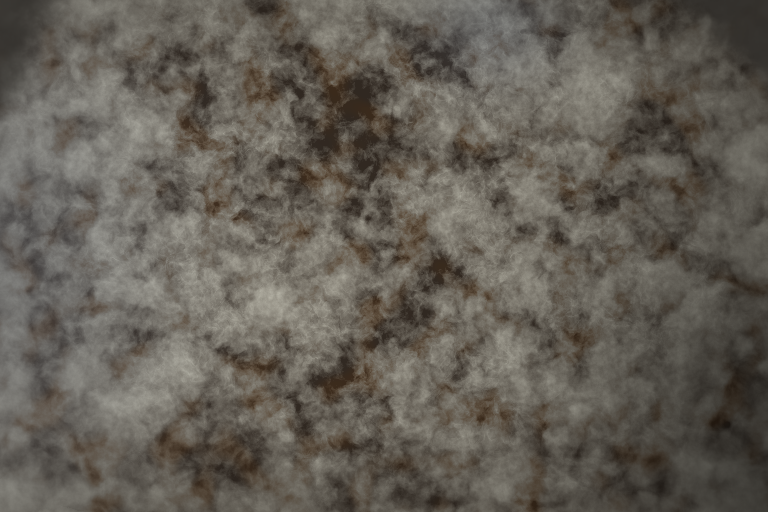
This texture is drawn by a WebGL 2 fragment shader. Its source:

```glsl
#version 300 es
precision highp float;
// Woolly grey mould tufts and fine threads over a dark brown crumbly substrate.

uniform vec2 u_resolution;
out vec4 fragColor;

const vec3 SOIL = vec3(0.165, 0.135, 0.11);
const vec3 WOOL = vec3(0.615, 0.605, 0.56);
const vec3 RUST = vec3(0.04, 0.008, -0.022);
const vec3 COOL = vec3(-0.02, -0.004, 0.025);
const vec3 WALL = vec3(0.20, 0.19, 0.175);

vec2 hash2(vec2 cell) {
    vec2 k = vec2(dot(cell, vec2(127.1, 311.7)), dot(cell, vec2(269.5, 183.3)));
    return fract(sin(k) * 43758.5);
}

float gradientDot(vec2 cell, vec2 offset) {
    float angle = 6.2832 * hash2(cell).x;
    return dot(vec2(cos(angle), sin(angle)), offset);
}

float gradientNoise(vec2 p) {
    vec2 i = floor(p), f = fract(p);
    vec2 u = f * f * f * (f * (f * 6.0 - 15.0) + 10.0);
    vec2 e = vec2(1.0, 0.0);
    float low = mix(gradientDot(i, f), gradientDot(i + e.xy, f - e.xy), u.x);
    float high = mix(gradientDot(i + e.yx, f - e.yx), gradientDot(i + e.xx, f - e.xx), u.x);
    return mix(low, high, u.y);
}

// A larger gain keeps more of the fine detail.
float fbm(vec2 p, float gain) {
    float sum = 0.0, amplitude = 0.5;
    for (int i = 0; i < 5; i++) {
        sum += amplitude * gradientNoise(p);
        p = mat2(1.6, 1.2, -1.2, 1.6) * p + 7.3;
        amplitude *= gain;
    }
    return sum;
}

// Soft scattered balls: x is coverage, y is shading from the light above.
vec2 tufts(vec2 p, float density, float softness) {
    vec2 home = floor(p), best = vec2(0.0);
    for (int y = -1; y <= 1; y++) {
        for (int x = -1; x <= 1; x++) {
            vec2 cell = home + vec2(x, y);
            vec2 rnd = hash2(cell + 31.7);
            vec2 offset = p - cell - 0.15 - 0.7 * hash2(cell);
            float radius = mix(0.38, 0.72, rnd.x);
            float present = step(rnd.y, density) * mix(0.6, 1.0, fract(rnd.y * 17.0));
            float ball = present * (1.0 - smoothstep(radius * softness, radius, length(offset)));
            if (ball > best.x) best = vec2(ball, offset.y / radius);
        }
    }
    return best;
}

// Thin bright crests where the noise crosses zero.
float threads(vec2 p, float width) {
    return 1.0 - smoothstep(0.0, width, abs(gradientNoise(p)));
}

float spot(vec2 p, vec2 centre, vec2 size) {
    vec2 d = (p - centre) / size;
    return exp(-dot(d, d));
}

void main() {
    vec2 uv = gl_FragCoord.xy / u_resolution;
    vec2 p = gl_FragCoord.xy / u_resolution.y;
    vec2 middle = vec2(0.5 * u_resolution.x / u_resolution.y, 0.58);
    float focus = 1.0 - smoothstep(0.3, 0.9, length((p - middle) * vec2(0.9, 1.1)));
    float gain = mix(0.45, 0.62, focus);

    // Slightly warped coordinates give woolly outlines.
    vec2 warp = vec2(fbm(p * 14.0, gain), fbm(p * 14.0 + 43.0, gain));
    vec2 q = p + 0.03 * warp;

    // Patchy cover, thinner along the middle.
    float cover = fbm(q * 6.5 + 3.0, gain);
    float bare = spot(uv, vec2(0.44, 0.76), vec2(0.11, 0.15))
               + 0.9 * spot(uv, vec2(0.36, 0.14), vec2(0.17, 0.13))
               + 0.7 * spot(uv, vec2(0.52, 0.42), vec2(0.05, 0.22));
    float tone = 0.47 + 0.85 * cover - 0.2 * bare;

    // Crumbs and dark pits in the thin places.
    float thin = 1.0 - smoothstep(0.3, 0.68, tone);
    float crumbs = fbm(q * 26.0 + 11.0, gain);
    tone += crumbs * mix(0.4, 0.95, thin) * mix(0.65, 1.0, focus);
    float pits = tufts(q * 27.0 + 5.0, 0.5, 0.1).x;
    tone -= 0.24 * pits * thin;

    // Large and small woolly balls.
    vec2 large = tufts(q * 8.5, 0.48, 0.3);
    vec2 small = tufts(q * 17.0 + 19.0, 0.42, 0.25);
    float room = 1.0 - 0.55 * min(bare, 1.0);
    float wool = 0.84 + 0.3 * cover + 0.15 * crumbs;
    tone = mix(tone, wool + 0.13 * large.y, 0.72 * large.x * room);
    tone = mix(tone, wool + 0.11 * small.y, 0.62 * small.x * room);

    // Fuzz and a fine web of threads, sharpest in the middle.
    tone += 0.32 * fbm(p * 62.0 + 90.0, 0.6) * mix(0.35, 1.0, focus);
    float web = threads(q * 36.0, 0.1) + threads(q * 58.0 + 27.0, 0.12);
    tone += 0.07 * web * focus * smoothstep(-0.2, 0.25, gradientNoise(p * 9.0 + 8.0));

    // Colour by cover, with faintly rusty soil and a cool haze.
    vec3 colour = mix(SOIL, WOOL, clamp(tone, 0.02, 1.06));
    float rusty = smoothstep(-0.1, 0.35, gradientNoise(p * 13.0 + 60.0));
    colour += RUST * rusty * (1.0 - smoothstep(0.25, 0.65, tone));
    float haze = spot(uv, vec2(0.0, 0.5), vec2(0.2, 0.45)) + spot(uv, vec2(0.64, 0.95), vec2(0.09, 0.11));
    colour += COOL * haze;
    colour = mix(colour, vec3(0.46, 0.46, 0.45), 0.25 * min(haze, 1.0));

    // Light falls off to the right and the lower edge, and glows mid left.
    float shade = 0.3 * smoothstep(0.62, 1.05, uv.x) + 0.22 * spot(uv, vec2(1.0, 0.2), vec2(0.3, 0.25));
    shade += 0.12 * smoothstep(0.2, 0.0, uv.y) + 0.12 * smoothstep(0.85, 1.0, uv.y);
    shade -= 0.08 * spot(uv, vec2(0.35, 0.45), vec2(0.28, 0.3));
    colour *= 1.06 - shade;

    // Smooth dark wall showing in the upper corners.
    float wallLeft = smoothstep(-0.03, 0.05, uv.y * 0.3 - uv.x - 0.225 + 0.05 * warp.x);
    float wallRight = smoothstep(-0.02, 0.04, uv.x + uv.y * 0.7 - 1.58 + 0.05 * warp.y);
    colour = mix(colour, WALL, 0.9 * max(wallLeft, wallRight));
    fragColor = vec4(clamp(colour, 0.0, 1.0), 1.0);
}
```
